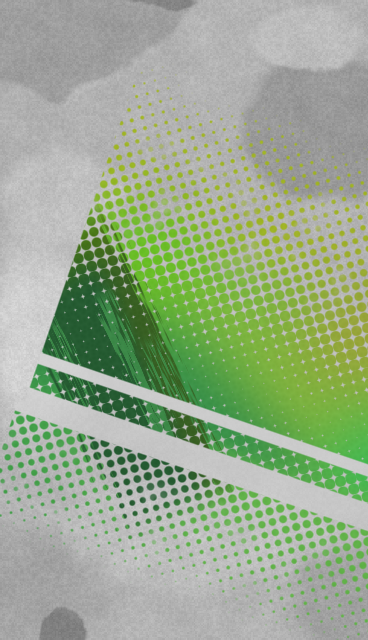
Give the GLSL for this background, as a WebGL 2 fragment shader.

```glsl
#version 300 es
precision highp float;
// Grunge poster background: mottled grey plaster under a tilted green halftone
// sheet, cut by two pale bands and crossed by a dark dry-brush sweep.
// Tone comes from warped ellipses, dots from a rotated grid, wear from cells.
uniform vec2 u_resolution;
out vec4 fragColor;

const float TILT = 0.3295;
const float SCREEN_ANGLE = 0.26;
const float DOT_PITCH = 0.0170;
const vec2 SHEET_CORNER = vec2(0.065, 0.449);

vec2 hash2(vec2 p) {
  vec3 h = fract(p.xyx * vec3(0.1031, 0.1030, 0.0973));
  h += dot(h, h.yzx + 33.33);
  return fract((h.xx + h.yz) * h.zy);
}

// Counter-clockwise turn
mat2 rotation(float a) {
  return mat2(cos(a), sin(a), -sin(a), cos(a));
}

// Distance to the nearest scattered cell point
float cells(vec2 p) {
  vec2 id = floor(p), f = fract(p);
  float d = 2.0;
  for (int y = -1; y <= 1; y++)
    for (int x = -1; x <= 1; x++) {
      vec2 o = vec2(x, y);
      d = min(d, length(o + hash2(id + o) - f));
    }
  return d;
}

// Layered sines, roughly -1 to 1
float clouds(vec2 p) {
  float sum = 0.0, amp = 0.5;
  for (int i = 0; i < 5; i++) {
    sum += amp * sin(p.x + 1.7 * sin(p.y)) * cos(p.y - 1.3 * sin(p.x));
    p = rotation(0.9) * p * 1.9 + 2.3;
    amp *= 0.55;
  }
  return sum;
}

float glow(vec2 p, vec2 center, float radius) {
  vec2 d = (p - center) / radius;
  return exp(-dot(d, d));
}

// Soft or crisp ellipse
float patchMask(vec2 p, vec2 center, vec2 radii, float soft) {
  return 1.0 - smoothstep(1.0 - soft, 1.0 + soft, length((p - center) / radii));
}

float between(float x, float lo, float hi, float soft) {
  return smoothstep(lo - soft, lo + soft, x) * (1.0 - smoothstep(hi - soft, hi + soft, x));
}

float plaster(vec2 p) {
  vec2 w = p + 0.016 * vec2(clouds(p * 19.0), clouds(p.yx * 21.0 + 4.0));
  float tone = 0.70;
  tone = mix(tone, 0.62, patchMask(rotation(-0.38) * (w - vec2(0.06, 0.96)), vec2(0.0), vec2(0.27, 0.115), 0.05));
  tone = mix(tone, 0.60, patchMask(w, vec2(0.51, 0.80), vec2(0.13, 0.115), 0.12));
  tone = mix(tone, 0.71, patchMask(w, vec2(0.34, 0.95), vec2(0.052, 0.055), 0.15));
  tone = mix(tone, 0.74, patchMask(w, vec2(0.48, 0.94), vec2(0.090, 0.045), 0.12));
  tone = mix(tone, 0.69, patchMask(w, vec2(0.0, 0.80), vec2(0.085, 0.075), 0.08));
  tone = mix(tone, 0.75, patchMask(w, vec2(0.10, 0.69), vec2(0.090, 0.075), 0.20));
  tone = mix(tone, 0.82, patchMask(w, vec2(0.06, 0.47), vec2(0.075, 0.14), 0.50));
  tone = mix(tone, 0.75, patchMask(w, vec2(0.30, 0.17), vec2(0.22, 0.085), 0.40));
  tone = mix(tone, 0.63, patchMask(w, vec2(0.56, 0.06), vec2(0.10, 0.085), 0.30));
  tone = mix(tone, 0.64, patchMask(w, vec2(0.03, 0.08), vec2(0.13, 0.09), 0.40));
  tone = mix(tone, 0.51, patchMask(w, vec2(0.10, 0.01), vec2(0.035, 0.035), 0.08));
  tone = mix(tone, 0.52, patchMask(w, vec2(0.25, 1.0), vec2(0.05, 0.014), 0.15));
  float grain = hash2(floor(p * 420.0)).x - 0.5;
  return tone + 0.028 * clouds(p * 32.0) + 0.045 * grain + 0.04 * (cells(p * 110.0) - 0.5);
}

// Ink hue over the sheet; q.x runs along the bands, q.y above them
vec3 inkColor(vec2 q) {
  vec3 ink = mix(vec3(0.20, 0.56, 0.27), vec3(0.47, 0.71, 0.23), smoothstep(0.0, 0.16, q.y + 0.5 * (q.x - 0.25)));
  ink = mix(ink, vec3(0.63, 0.71, 0.12), smoothstep(0.19, 0.31, q.y));
  ink = mix(ink, vec3(0.40, 0.75, 0.12), glow(q, vec2(0.11, 0.20), 0.10));
  ink = mix(ink, vec3(0.59, 0.64, 0.20), glow(q, vec2(0.47, 0.20), 0.12));
  ink = mix(ink, vec3(0.25, 0.72, 0.30), glow(q, vec2(0.55, -0.01), 0.09));
  vec3 lowerInk = mix(vec3(0.24, 0.62, 0.27), vec3(0.37, 0.70, 0.27), smoothstep(0.0, 0.4, q.x));
  return mix(lowerInk, ink, smoothstep(-0.09, -0.02, q.y));
}

// Dry-brush sweep; b.x crosses the stroke, b.y runs down it
vec3 brushed(vec3 ink, vec2 b) {
  float bristle = cells(b * vec2(190.0, 14.0));
  float ragged = b.x + 0.035 * (bristle - 0.5);
  float dark = between(ragged, 0.25, 0.424, 0.009) * between(b.y, -0.54, -0.07, 0.035);
  vec3 shade = mix(vec3(0.12, 0.34, 0.17), vec3(0.20, 0.36, 0.11), smoothstep(0.36, 0.41, b.x));
  shade = mix(vec3(0.28, 0.46, 0.05), shade, smoothstep(-0.54, -0.43, b.y));
  float light = between(ragged, 0.356, 0.378, 0.004) * between(b.y, -0.42, -0.17, 0.02);
  light += between(ragged, 0.398, 0.410, 0.004) * between(b.y, -0.32, -0.21, 0.02);
  light += between(ragged, 0.274, 0.284, 0.004) * between(b.y, -0.42, -0.26, 0.03);
  shade = mix(shade, vec3(0.23, 0.56, 0.28), min(light, 1.0) * 0.85);
  return mix(ink, shade, dark);
}

void main() {
  float px = 1.0 / u_resolution.y;
  vec2 p = gl_FragCoord.xy * px;
  vec2 q = rotation(TILT) * (p - SHEET_CORNER);
  vec2 b = vec2(0.907 * p.x + 0.42 * p.y, 0.42 * p.x - 0.907 * p.y);
  vec3 color = vec3(plaster(p));

  // Pale ground below the sheet and the two open bands
  float sheet = smoothstep(-px, px, q.x + 0.01 * step(q.y, -0.08));
  float thinBand = between(q.y, -0.0185, 0.0, px);
  float wideBand = between(q.y, -0.099, -0.0577, px);
  color = mix(color, vec3(0.80), 0.55 * sheet * between(q.y, -0.12, 0.22, 0.09));
  color = mix(color, vec3(0.84), 0.5 * sheet * (thinBand + 0.6 * wideBand));

  // Halftone: dots swell to solid ink just above the bands
  vec2 cell = fract(rotation(-SCREEN_ANGLE) * (p - SHEET_CORNER) / DOT_PITCH) - 0.5;
  float rise = q.y - 0.04;
  float radius = 0.70 - max(1.5 * rise, -2.0 * rise) + 0.05 * clouds(p * 17.0);
  float aa = px / DOT_PITCH;
  float dots = (1.0 - smoothstep(radius - aa, radius + aa, length(cell))) * smoothstep(0.03, 0.12, radius);
  float wear = smoothstep(0.05, 0.55, clouds(p * 24.0 + 1.0)) * smoothstep(0.14, 0.26, abs(rise));
  float coverage = dots * sheet * (1.0 - thinBand) * (1.0 - wideBand) * (1.0 - 0.55 * wear);

  vec3 ink = brushed(inkColor(q), b) + 0.03 * (cells(p * 130.0) - 0.5);
  fragColor = vec4(mix(color, ink, coverage * 0.96), 1.0);
}
```
